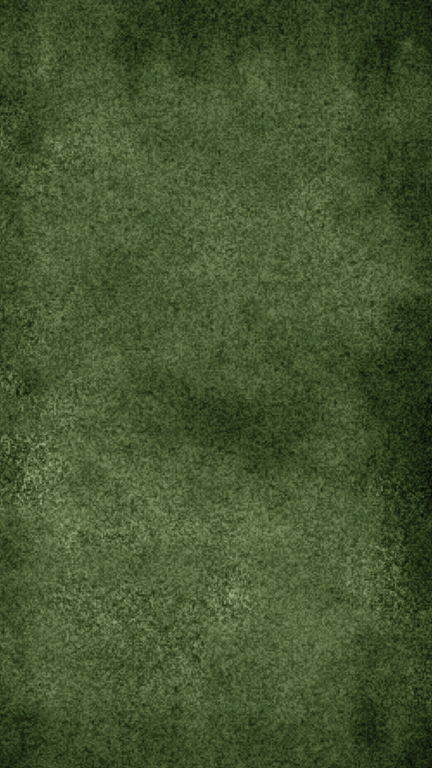
Reproduce this texture procedurally as a WebGL 1 fragment shader.

```glsl
precision highp float;
// Worn dark green plaster: fine grain, cloudy stains, ragged dark borders and pale flecks.
uniform vec2 u_resolution;

float hash(vec2 cell) {
  vec3 q = fract(vec3(cell.xyx) * 0.1031);
  q += dot(q, q.yzx + 33.33);
  return fract((q.x + q.y) * q.z);
}

float noise(vec2 p) {
  vec2 cell = floor(p);
  vec2 f = fract(p);
  f = f * f * (3.0 - 2.0 * f);
  float low = mix(hash(cell), hash(cell + vec2(1.0, 0.0)), f.x);
  float high = mix(hash(cell + vec2(0.0, 1.0)), hash(cell + 1.0), f.x);
  return mix(low, high, f.y);
}

// Layered noise, centred on zero
float fbm(vec2 p) {
  float sum = 0.0;
  float amplitude = 0.5;
  for (int i = 0; i < 5; i++) {
    sum += amplitude * (noise(p) - 0.5);
    p = mat2(0.8, 0.6, -0.6, 0.8) * p * 2.03 + 17.3;
    amplitude *= 0.55;
  }
  return sum;
}

// Soft round spot, 1 at its centre
float blob(vec2 p, vec2 centre, vec2 radius) {
  vec2 d = (p - centre) / radius;
  return exp(-dot(d, d));
}

// 1 at the border, fading to 0 over the given width
float border(float dist, float width) {
  return 1.0 - smoothstep(0.0, width, dist);
}

// Colour ramp from near black to pale green
vec3 greenRamp(float tone) {
  vec3 c = mix(vec3(0.04, 0.07, 0.03), vec3(0.10, 0.14, 0.07), smoothstep(0.05, 0.14, tone));
  c = mix(c, vec3(0.15, 0.22, 0.09), clamp((tone - 0.14) / 0.08, 0.0, 1.0));
  c = mix(c, vec3(0.21, 0.28, 0.14), clamp((tone - 0.22) / 0.06, 0.0, 1.0));
  c = mix(c, vec3(0.27, 0.35, 0.19), clamp((tone - 0.28) / 0.07, 0.0, 1.0));
  c = mix(c, vec3(0.35, 0.42, 0.25), clamp((tone - 0.35) / 0.07, 0.0, 1.0));
  c = mix(c, vec3(0.44, 0.51, 0.34), clamp((tone - 0.42) / 0.09, 0.0, 1.0));
  return mix(c, vec3(0.62, 0.68, 0.52), clamp((tone - 0.51) / 0.17, 0.0, 1.0));
}

// Darkening of the four borders, with vertical drips above and below
float borderShade(vec2 uv, vec2 p) {
  float ragged = fbm(p * vec2(13.0, 9.0) + 5.0);
  float drips = fbm(vec2(p.x * 20.0, p.y * 3.0) + 40.0);
  float top = border(1.0 - uv.y + 0.12 * drips, 0.15) * (0.6 + 0.4 * smoothstep(0.1, 0.4, uv.x));
  float bottom = border(uv.y + 0.12 * drips, 0.15);
  float left = border(uv.x + 0.16 * ragged, 0.11);
  float right = border(1.0 - uv.x + 0.30 * ragged, 0.20);
  float deepRight = blob(uv, vec2(1.02, 0.40), vec2(0.15, 0.19));
  return 0.15 * top + 0.11 * bottom + 0.09 * left + 0.13 * right
       + 0.11 * deepRight * (1.0 + 2.0 * ragged);
}

// Dark stains near the middle
float stainShade(vec2 uv, vec2 p) {
  vec2 q = uv + 0.10 * vec2(fbm(p * 8.0), fbm(p * 8.0 + 60.0));
  return 0.10 * blob(q, vec2(0.60, 0.43), vec2(0.15, 0.045))
       + 0.05 * blob(q, vec2(0.45, 0.49), vec2(0.13, 0.04))
       + 0.05 * blob(q, vec2(0.72, 0.50), vec2(0.28, 0.10))
       + 0.06 * blob(q, vec2(0.84, 0.72), vec2(0.05, 0.025));
}

// Where the surface is rubbed down to pale flecks
float wearAmount(vec2 uv, vec2 p) {
  float zones = blob(uv, vec2(0.11, 0.83), vec2(0.16, 0.08))
              + blob(uv, vec2(0.05, 0.42), vec2(0.15, 0.25))
              + 0.8 * blob(uv, vec2(0.42, 0.23), vec2(0.32, 0.14))
              + 0.5 * blob(uv, vec2(0.62, 0.70), vec2(0.25, 0.10))
              + 0.7 * blob(uv, vec2(0.92, 0.30), vec2(0.12, 0.30));
  float patches = smoothstep(-0.15, 0.22, fbm(p * 11.0 + 80.0));
  return clamp(zones, 0.0, 1.0) * patches;
}

void main() {
  vec2 uv = gl_FragCoord.xy / u_resolution;
  vec2 p = gl_FragCoord.xy / u_resolution.x;

  // Broad clouds and fine mottling
  float tone = 0.385 + 0.10 * fbm(p * 3.5) + 0.12 * fbm(p * vec2(14.0, 18.0) + 9.0);
  tone -= borderShade(uv, p) + stainShade(uv, p);

  // Crisp grain, with stronger contrast where worn
  float wear = wearAmount(uv, p);
  float fine = noise(p * 250.0) - 0.5;
  float coarse = noise(p * vec2(120.0, 140.0) + 31.0) - 0.5;
  tone += (0.19 * fine + 0.09 * coarse) * (0.85 + 0.6 * wear);

  // Pale flecks and scattered dark pits
  float fleck = smoothstep(0.52, 0.85, noise(p * vec2(190.0, 160.0) + 70.0));
  float pit = smoothstep(0.66, 0.92, noise(p * 130.0 + 150.0));
  tone += 0.15 * wear * fleck - 0.07 * pit;

  gl_FragColor = vec4(greenRamp(tone), 1.0);
}
```
